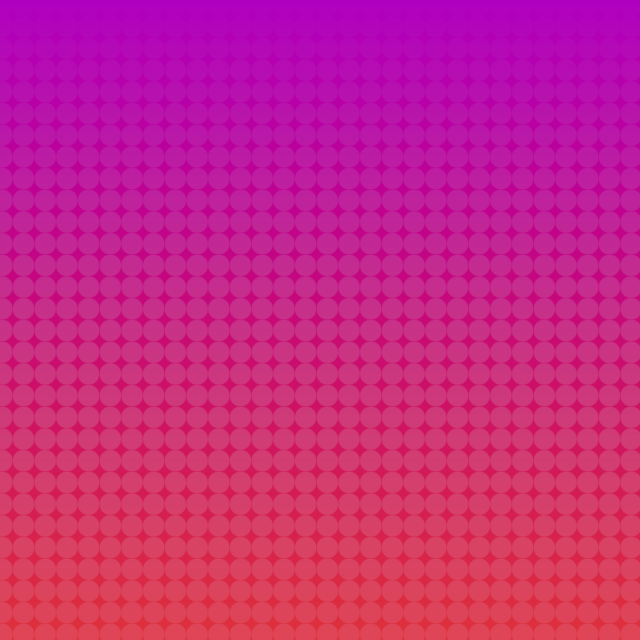
Give the GLSL for this pattern, as a Shadertoy shader.

```glsl
// Grid of touching translucent dots over a vertical violet-to-red gradient.

const float REPEATS = 29.49;                  // dots across and down
const vec2  GAP_ANCHOR = vec2(0.4945, 0.5005); // centre of one star-shaped gap
const float DOT_RADIUS = 0.5;                 // in cells
const float EDGE_SOFTNESS = 0.04;             // in cells

// Gradient controls, from top to bottom
const vec3 TOP        = vec3(0.690, 0.000, 0.750);
const vec3 DOT_MIDDLE = vec3(0.783, 0.250, 0.525);
const vec3 DOT_BOTTOM = vec3(0.875, 0.270, 0.335);
const vec3 GAP_MIDDLE = vec3(0.780, -0.020, 0.440);
const vec3 GAP_BOTTOM = vec3(0.870, 0.195, 0.230);

// Quadratic Bezier colour ramp
vec3 ramp(vec3 start, vec3 control, vec3 end, float t) {
    return max(mix(mix(start, control, t), mix(control, end, t), t), 0.0);
}

// Coverage of the repeated dot, antialiased in cell units
float dotCoverage(vec2 uv, float pixel) {
    vec2 cell = fract((uv - GAP_ANCHOR) * REPEATS) - 0.5;
    float dist = length(cell) - DOT_RADIUS;
    float blur = max(EDGE_SOFTNESS, pixel * REPEATS);
    return 1.0 - smoothstep(-blur, blur, dist);
}

void mainImage(out vec4 fragColor, in vec2 fragCoord) {
    vec2 uv = fragCoord / iResolution.xy;
    float depth = 1.0 - uv.y;

    vec3 gapColor = ramp(TOP, GAP_MIDDLE, GAP_BOTTOM, depth);
    vec3 dotColor = ramp(TOP, DOT_MIDDLE, DOT_BOTTOM, depth);

    float coverage = dotCoverage(uv, 1.0 / iResolution.y);
    fragColor = vec4(mix(gapColor, dotColor, coverage), 1.0);
}
```
